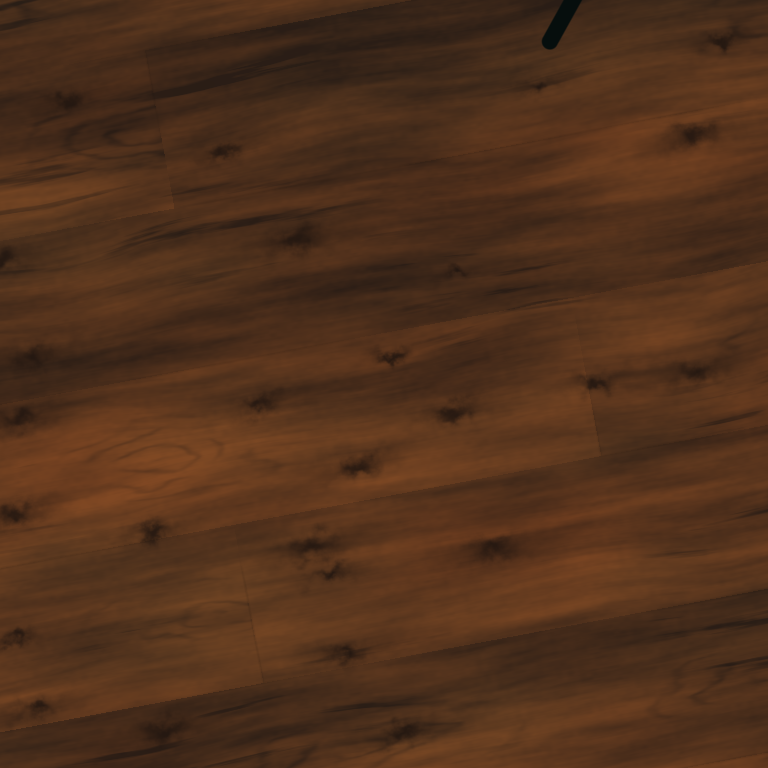
This texture is drawn by a WebGL 1 fragment shader. Its source:

```glsl
precision highp float;
// Dark walnut floorboards laid on a slight tilt with staggered butt joints.
// Stretched noise gives the grain, ellipses the cathedral figure, and hashed
// cells the knots; a slim furniture leg enters at the top edge.

uniform vec2 u_resolution;

const float TILT = 0.185;
const float BOARD_WIDTH = 0.2096;
const float BOARD_LENGTH = 1.46;
const vec2 FIRST_JOINT = vec2(0.175, 0.099);
const vec3 SHADOW_BROWN = vec3(0.165, 0.115, 0.085);
const vec3 AMBER_BROWN = vec3(0.495, 0.285, 0.14);
const vec3 KNOT_BROWN = vec3(0.12, 0.08, 0.06);
const vec3 LEG_BLACK = vec3(0.025, 0.055, 0.05);

float hash(vec2 p) {
  return fract(sin(dot(p, vec2(127.1, 311.7))) * 43758.55);
}

float noise(vec2 p) {
  vec2 i = floor(p), f = fract(p);
  f = f * f * (3.0 - 2.0 * f);
  return mix(mix(hash(i), hash(i + vec2(1.0, 0.0)), f.x),
             mix(hash(i + vec2(0.0, 1.0)), hash(i + 1.0), f.x), f.y);
}

float fbm(vec2 p) {
  float sum = 0.0, gain = 0.533;
  for (int i = 0; i < 4; i++) {
    sum += gain * noise(p);
    p = p * 2.03 + 17.3;
    gain *= 0.5;
  }
  return sum;
}

// A few broken oval growth lines, fading away from their centre
float cathedral(vec2 p, float seed) {
  float wobble = fbm(p * vec2(8.0, 22.0) + seed) - 0.5;
  float d = length(p / vec2(0.2, 0.055)) + 0.9 * wobble;
  float line = pow(0.5 + 0.5 * sin(d * 17.0), 4.0);
  float broken = smoothstep(0.25, 0.7, noise(p * vec2(14.0, 40.0) - seed));
  return line * broken * smoothstep(1.3, 0.5, d);
}

// Irregular dark knots with a soft smear along the grain
float knots(vec2 p) {
  vec2 size = vec2(0.19, 0.1);
  vec2 cell = floor(p / size);
  vec2 ragged = vec2(fbm(p * 60.0), fbm(p * 60.0 + 9.0)) - 0.5;
  float dark = 0.0;
  for (int j = -1; j <= 1; j++) {
    for (int i = -1; i <= 1; i++) {
      vec2 id = cell + vec2(float(i), float(j));
      vec2 jitter = vec2(hash(id), hash(id + 5.7));
      vec2 d = p - (id + 0.15 + 0.7 * jitter) * size + 0.03 * ragged;
      float radius = mix(0.007, 0.018, hash(id + 3.1));
      float core = length(d / vec2(1.4, 0.8)) / radius;
      float smear = length(d / vec2(4.5, 1.1)) / radius;
      float present = step(0.6, hash(id + 8.3));
      dark += present * (0.5 * exp(-core * core) + 0.36 * exp(-smear * smear));
    }
  }
  return min(dark, 0.85);
}

float segmentDistance(vec2 p, vec2 a, vec2 b) {
  vec2 ab = b - a;
  return length(p - a - ab * clamp(dot(p - a, ab) / dot(ab, ab), 0.0, 1.0));
}

// Brightness from 0 (shadow) to 1 (amber); broad tones flow across boards
float boardTone(vec2 g, float across, float seed) {
  vec2 warped = g + vec2(0.0, 0.022 * (noise(g * vec2(5.0, 9.0)) - 0.5));
  float shared = fbm(warped * vec2(2.4, 8.0) + 3.0) - 0.5;
  float own = fbm(warped * vec2(3.0, 12.0) + seed) - 0.5;
  float bands = -cos(6.2832 * (warped.y - 0.13) / 0.4);
  float streak = fbm(warped * vec2(5.0, 48.0)) - 0.5;
  float fibre = fbm(warped * vec2(14.0, 120.0) + 40.0) - 0.5;
  float mottle = noise(g * vec2(130.0, 190.0)) - 0.5;
  float thread = smoothstep(0.6, 0.78, fbm(warped * vec2(6.0, 75.0) + 11.0));
  float patchy = smoothstep(0.4, 0.65, noise(g * vec2(3.5, 13.0) + 21.0));
  float tint = 0.2 * (hash(vec2(seed, 2.0)) - 0.5);
  return 0.57 + tint + 0.85 * shared + 0.4 * own + 0.08 * bands + 0.5 * streak
       + 0.26 * fibre + 0.06 * mottle - 0.3 * thread * patchy + 0.07 * (across - 0.5);
}

void main() {
  vec2 p = gl_FragCoord.xy / u_resolution;
  float pixel = 1.0 / min(u_resolution.x, u_resolution.y);

  // Board coordinates: x along the grain, y down across the rows
  vec2 q = vec2(p.x, 1.0 - p.y);
  vec2 g = vec2(q.x * cos(TILT) - q.y * sin(TILT), q.x * sin(TILT) + q.y * cos(TILT));
  float rowPos = (g.y - FIRST_JOINT.y) / BOARD_WIDTH;
  float row = floor(rowPos), across = fract(rowPos);
  float lengthPos = (g.x - FIRST_JOINT.x) / BOARD_LENGTH - row * 2.0 / 3.0 + 0.001;
  float toEnd = (1.0 - fract(lengthPos)) * BOARD_LENGTH;
  float seed = 60.0 * hash(vec2(row, floor(lengthPos)) + 4.0);

  // Grain, figure on most rows, and the dimmer right side
  float tone = boardTone(g, across, seed);
  float figured = 0.2 * step(0.5, abs(mod(row, 4.0) - 1.0));
  for (int i = 0; i < 2; i++) {
    float centre = 0.03 + 0.27 * mod(row, 3.0) + 0.55 * float(i);
    tone -= figured * cathedral(vec2(centre - toEnd, (across - 0.52) * BOARD_WIDTH), seed);
  }
  tone -= 0.1 * smoothstep(0.6, 1.1, p.x);
  vec3 color = mix(SHADOW_BROWN, AMBER_BROWN, clamp(tone, 0.0, 1.0));
  float warmth = fbm(g * vec2(2.0, 6.0) + 31.0) - 0.5;
  color *= 1.0 + warmth * vec3(0.12, -0.08, -0.16);
  color = mix(color, KNOT_BROWN, knots(g));

  // Barely visible seams between rows and at board ends
  float seam = min(min(across, 1.0 - across) * BOARD_WIDTH, min(toEnd, BOARD_LENGTH - toEnd));
  float worn = smoothstep(0.35, 0.7, noise(g * 7.0));
  color *= 1.0 - 0.08 * worn * (1.0 - smoothstep(0.0, 0.0015 + pixel, seam));

  // Furniture leg
  float leg = segmentDistance(p, vec2(0.757, 1.02), vec2(0.716, 0.946)) - 0.0105;
  color = mix(color, LEG_BLACK, 1.0 - smoothstep(-pixel, pixel, leg));
  gl_FragColor = vec4(color, 1.0);
}
```
